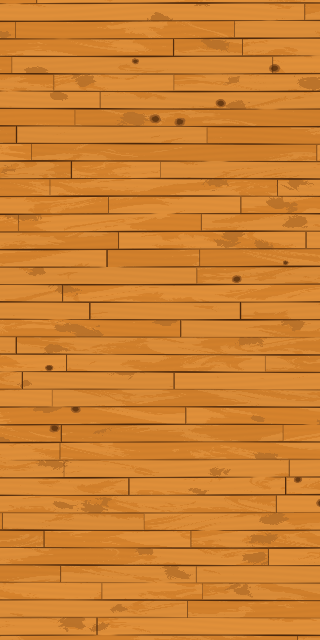
Reproduce this texture procedurally as a Shadertoy shader.

```glsl
// Narrow honey-coloured wooden floorboards with dark seams, blotchy grain and a few knots.

const float ROWS = 36.45;             // board rows down the canvas
const float ROW_HEIGHT = 2.0 / ROWS;  // in canvas widths
const float TOP_OFFSET = 0.19;        // part of a row above the first seam

const vec3 LIGHT_WOOD = vec3(0.86, 0.55, 0.22);
const vec3 DARK_WOOD  = vec3(0.82, 0.50, 0.17);
const vec3 STAIN      = vec3(0.72, 0.44, 0.16);
const vec3 KNOT_RING  = vec3(0.62, 0.37, 0.14);
const vec3 KNOT_CORE  = vec3(0.41, 0.23, 0.07);
const vec3 SEAM       = vec3(0.29, 0.15, 0.04);

float hash(vec2 p) {
    vec3 q = fract(vec3(p.xyx) * 0.1031);
    q += dot(q, q.yzx + 33.33);
    return fract((q.x + q.y) * q.z);
}

// Warped, rotated layers of sines, roughly -1 to 1
float grain(vec2 p) {
    float sum = 0.0, amplitude = 0.6;
    for (int i = 0; i < 6; i++) {
        p += 0.7 * sin(p.yx * 1.3 + vec2(0.4, 1.7) * float(i));
        sum += amplitude * sin(p.x) * sin(p.y);
        p = mat2(1.6, 1.2, -1.2, 1.6) * p + 3.1;
        amplitude *= 0.62;
    }
    return sum;
}

// Antialiased coverage of a line from the distance to its centre
float stroke(float dist, float halfWidth, float pixel) {
    return clamp((halfWidth - dist) / pixel + 0.5, 0.0, 1.0);
}

// Board in this row: x = distance to the nearest end joint, y = board id, z = joint id
vec3 boardAt(float x, float row) {
    float density = mix(1.0, 2.1, hash(vec2(row, 3.0)));
    float s = x * density + 7.0 * hash(vec2(row, 8.0));
    float cell = floor(s);
    vec3 board = vec3(9.0, cell - 2.0, 0.0);
    for (int i = -1; i <= 1; i++) {
        float id = cell + float(i);
        float joint = id + 0.75 * hash(vec2(id, row + 50.0));
        float dist = abs(s - joint) / density;
        if (dist < board.x) board.xz = vec2(dist, id);
        board.y += step(joint, s);
    }
    return board;
}

// Cellular spots along a row: distance to the nearest one, 1 at its rim
float spots(vec2 p, float row, float chance, vec2 size, float seed) {
    const float CELLS = 4.0;
    float cell = floor(p.x * CELLS), nearest = 9.0;
    for (int i = -1; i <= 1; i++) {
        vec2 key = vec2(cell + float(i) + 20.0, row + seed);
        if (hash(key) > chance) continue;
        vec2 centre = vec2((cell + float(i) + hash(key + 5.3)) / CELLS,
                           hash(key + 9.7) * ROW_HEIGHT);
        float scale = mix(0.6, 1.3, hash(key + 14.1));
        nearest = min(nearest, length((p - centre) / (size * scale)));
    }
    return nearest;
}

void mainImage(out vec4 fragColor, in vec2 fragCoord) {
    vec2 p = fragCoord / iResolution.xy * vec2(1.0, 2.0);
    float pixel = 1.0 / iResolution.x;

    // Rows counted from the top, with slightly crooked edges
    float y = (2.0 - p.y) / ROW_HEIGHT - TOP_OFFSET + 2.0;
    y += 0.025 * sin(p.x * 3.0 + p.y * 9.0);
    float row = floor(y), seamId = floor(y + 0.5);
    vec2 local = vec2(p.x, fract(y) * ROW_HEIGHT);
    vec3 board = boardAt(p.x, row);
    vec2 boardKey = vec2(board.y + 30.0, row);

    // Two-tone wood: each board has its own share of dark blotches
    vec2 shift = 40.0 * vec2(hash(boardKey), hash(boardKey + 2.9));
    float blotch = grain(local * vec2(9.0, 42.0) + shift);
    float bias = mix(-0.45, 0.8, hash(boardKey + 6.1));
    vec3 color = mix(LIGHT_WOOD, DARK_WOOD, smoothstep(-0.07, 0.07, blotch - bias));
    float streak = sin(local.y * 330.0 + 3.0 * sin(p.x * 7.0 + shift.x) + shift.y);
    color *= 1.0 + 0.012 * streak + 0.03 * (hash(boardKey + 11.3) - 0.5);

    // Ragged stains and small knots
    float ragged = grain(local * vec2(38.0, 70.0) + shift.yx);
    float stain = spots(local, row, 0.26, vec2(0.042, 0.02), 70.0) + 0.75 * ragged;
    color = mix(color, STAIN, 0.9 * (1.0 - smoothstep(0.72, 0.84, stain)));
    float knot = spots(local, row, 0.05, vec2(0.014, 0.011), 130.0) + 0.2 * ragged;
    color = mix(color, KNOT_RING, 1.0 - smoothstep(0.9, 1.15, knot));
    color = mix(color, KNOT_CORE, 1.0 - smoothstep(0.55, 0.8, knot));

    // Long seams vary in width and fade where worn
    float wear = 0.5 + 0.3 * sin(p.x * 5.0 + seamId * 2.4)
                     + 0.2 * sin(p.x * 17.0 + seamId * 5.1);
    float faint = step(0.86, hash(vec2(seamId, 91.0)));
    float seamWidth = mix(0.0013, 0.0026, wear);
    float seam = stroke(abs(y - seamId) * ROW_HEIGHT, seamWidth, pixel);
    seam *= mix(0.65, 1.0, wear) * smoothstep(0.0, 0.06, wear) * (1.0 - 0.5 * faint);

    // End joints range from hairlines to open gaps
    float gap = hash(vec2(board.z + 60.0, row));
    float joint = stroke(board.x, mix(0.001, 0.0022, gap * gap), pixel);
    joint *= mix(0.5, 1.0, gap);

    color = mix(color, SEAM, max(seam, joint));
    fragColor = vec4(color, 1.0);
}
```
